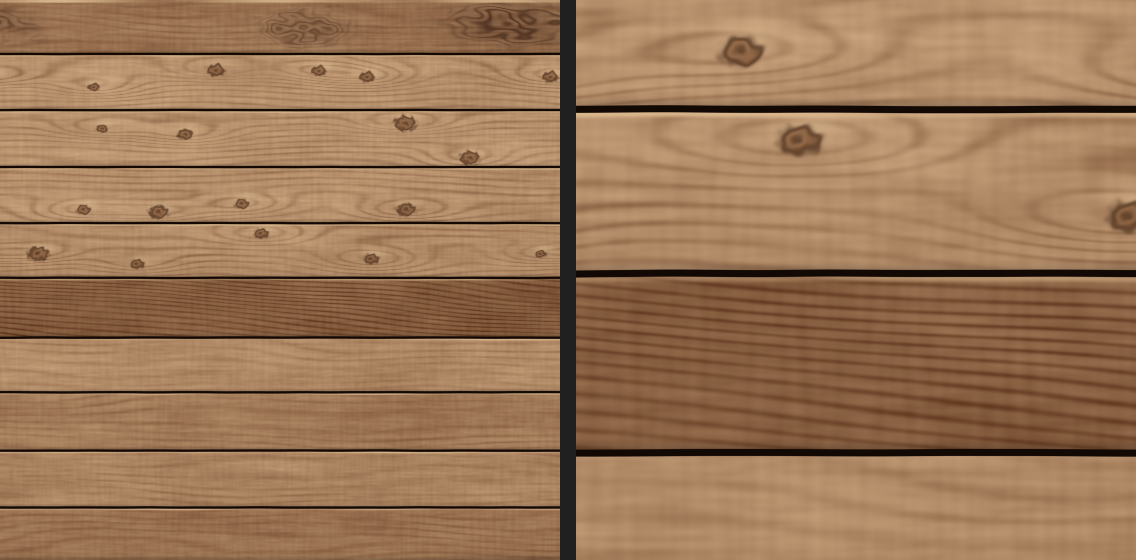
Left, the full canvas; right, a detail of the centre.
Reproduce this texture procedurally as a WebGL 2 fragment shader.

```glsl
#version 300 es
precision highp float;
uniform vec2 u_resolution;
out vec4 outColor;

const int PLANKS = 10;
const float TAU = 6.2831853;
const float SEAM_HALF_WIDTH = 0.0021;

// Plank edges from top to bottom, and the lightness of each plank
const float EDGES[11] = float[](1.0, 0.9036, 0.8034, 0.7018, 0.6016, 0.5039,
                                0.3971, 0.2995, 0.1953, 0.0938, 0.0);
const float TONES[10] = float[](0.42, 0.84, 0.88, 0.82, 0.76, 0.16, 0.77, 0.58, 0.68, 0.46);

const vec3 DARK_WOOD = vec3(0.46, 0.30, 0.19);
const vec3 LIGHT_WOOD = vec3(0.75, 0.60, 0.455);
const vec3 CREAM = vec3(0.88, 0.75, 0.58);
const vec3 KNOT_BROWN = vec3(0.52, 0.34, 0.21);
const vec3 BURL_BROWN = vec3(0.27, 0.16, 0.10);
const vec3 SEAM_BLACK = vec3(0.07, 0.03, 0.015);

vec2 hash2(vec2 p) {
  vec3 q = fract(p.xyx * vec3(0.1031, 0.1030, 0.0973));
  q += dot(q, q.yzx + 33.33);
  return fract((q.xx + q.yz) * q.zy);
}

float cornerSlope(vec2 cell, vec2 offset) {
  float angle = TAU * hash2(cell).x;
  return dot(vec2(cos(angle), sin(angle)), offset);
}

// Gradient noise, roughly -0.7 to 0.7
float noise(vec2 p) {
  vec2 i = floor(p), f = fract(p);
  vec2 u = f * f * f * (f * (f * 6.0 - 15.0) + 10.0);
  vec2 e = vec2(1.0, 0.0);
  return mix(mix(cornerSlope(i, f), cornerSlope(i + e, f - e), u.x),
             mix(cornerSlope(i + e.yx, f - e.yx), cornerSlope(i + 1.0, f - 1.0), u.x), u.y);
}

float wrapped(float x) {
  return fract(x + 0.5) - 0.5;
}

// Scattered knots: x = grain bend, y = core, z = dark rim, w = pale halo
vec4 knots(vec2 p, float row, float height, float chance) {
  vec4 sum = vec4(0.0);
  for (int i = 0; i < 5; i++) {
    vec2 place = hash2(vec2(float(i) + 3.0, row * 7.0 + 11.0));
    vec2 kind = hash2(vec2(float(i) + 41.0, row * 5.0 + 23.0));
    float present = step(kind.x, chance);
    float size = mix(0.006, 0.013, kind.y);
    vec2 d = vec2(wrapped(p.x - (float(i) + place.x) / 5.0),
                  p.y - height * mix(0.18, 0.85, place.y));
    float r = length(d * vec2(0.7, 1.0)) / size + 0.45 * noise(d * 130.0 + row);
    vec2 spread = d / vec2(0.085, 0.02);
    vec2 glow = (d + vec2(-0.006, 0.009)) / vec2(0.022, 0.009);
    sum += present * vec4(exp(-dot(spread, spread)),
                          1.0 - smoothstep(0.75, 1.1, r),
                          exp(-pow((r - 0.9) * 4.0, 2.0)) + exp(-r * r * 9.0),
                          exp(-dot(glow, glow)));
  }
  return sum;
}

// Swirling dark figure around a large burl
float burl(vec2 p, vec2 center, vec2 radius) {
  vec2 d = vec2(wrapped(p.x - center.x), p.y - center.y) / radius;
  float r = length(d) + 0.5 * noise(d * 2.2 + center * 9.0);
  float swirl = 0.5 + 0.5 * sin(TAU * (r * 4.0 + 1.6 * noise(d * 3.0)));
  return (1.0 - smoothstep(0.25, 1.15, r)) * mix(0.3, 0.95, swirl * swirl);
}

// Thin dark growth lines, faded where they become too fine to draw
float growthLines(float field) {
  float line = pow(0.5 + 0.5 * sin(TAU * field), 3.0);
  return mix(line, 0.31, smoothstep(0.35, 0.8, fwidth(field)));
}

void main() {
  vec2 p = gl_FragCoord.xy / u_resolution;
  float pixel = 1.0 / u_resolution.y;

  // Find the plank and the nearest seam
  int index = 0;
  float seamDistance = 1.0;
  float edgeY = p.y + 0.0007 * noise(vec2(p.x * 14.0, p.y * 9.0));
  for (int i = 1; i < PLANKS; i++) {
    index += edgeY < EDGES[i] ? 1 : 0;
    seamDistance = min(seamDistance, abs(edgeY - EDGES[i]));
  }
  float row = float(index);
  float depth = EDGES[index] - edgeY;
  float height = EDGES[index] - EDGES[index + 1];
  float tone = TONES[index];
  float knotty = index >= 1 && index <= 4 ? 0.75 : 0.0;
  float fine = 1.0 - smoothstep(0.2, 0.4, tone);
  vec2 q = p + vec2(row * 5.3, row * 3.7);

  // Grain bends around knots; the darkest plank has dense slanted lines
  vec4 knot = knots(vec2(p.x, depth), row, height, knotty);
  float field = p.y * mix(58.0, 125.0, fine) + p.x * 9.0 * fine
              + 2.6 * noise(q * vec2(2.4, 13.0)) + 3.0 * knot.x;
  float strength = 0.09 + 0.11 * fine + 0.1 * knotty + 0.16 * noise(q * vec2(5.0, 22.0));
  float lines = growthLines(field) - 0.31;

  // Blotches, long fibres and faint cross-cut saw marks
  float blotch = 0.18 * noise(q * vec2(3.0, 9.0)) + 0.13 * noise(q * vec2(9.0, 28.0));
  float fibres = 0.16 * noise(q * vec2(13.0, 170.0)) + 0.10 * noise(q * vec2(45.0, 230.0));
  float saw = 0.10 * noise(q * vec2(150.0, 18.0));
  tone += blotch + fibres + saw - max(strength, 0.03) * lines * 1.6;
  vec3 color = mix(DARK_WOOD, LIGHT_WOOD, tone);

  // Knots and burls
  color = mix(color, CREAM, 0.5 * clamp(knot.w, 0.0, 1.0));
  color = mix(color, KNOT_BROWN, 0.65 * clamp(knot.y, 0.0, 1.0));
  color = mix(color, KNOT_BROWN * 0.6, 0.7 * clamp(knot.z, 0.0, 1.0));
  float figure = max(burl(p, vec2(0.92, 0.957), vec2(0.15, 0.05)),
                     0.65 * burl(p, vec2(0.545, 0.95), vec2(0.10, 0.045)));
  color = mix(color, BURL_BROWN, index == 0 ? figure * 0.85 : 0.0);

  // Worn pale upper edge, shaded lower edge, black seam
  float wear = clamp(0.45 + 0.8 * noise(vec2(p.x * 5.0, row * 3.1)), 0.0, 1.0);
  color = mix(color, CREAM, wear * (1.0 - smoothstep(0.003, 0.0065, depth)));
  color *= 1.0 - 0.18 * (1.0 - smoothstep(0.0, 0.009, height - depth));
  float seam = 1.0 - smoothstep(SEAM_HALF_WIDTH - 0.7 * pixel, SEAM_HALF_WIDTH + 0.7 * pixel, seamDistance);
  outColor = vec4(mix(color, SEAM_BLACK, seam), 1.0);
}
```
